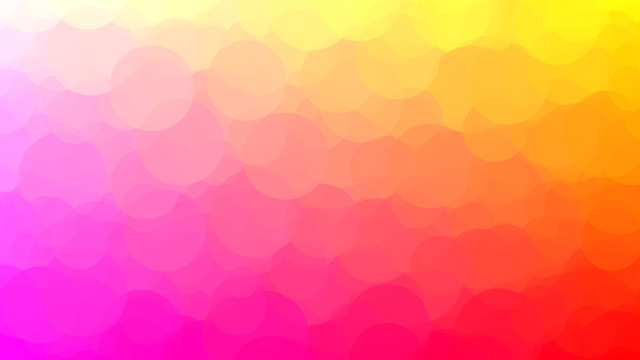
Reproduce this background procedurally as a Shadertoy shader.

```glsl
// Draws overlapping translucent discs tinted by a magenta, white, yellow and red gradient.

const int LAYERS = 5;
const float CELL_SIZE = 0.135;    // grid spacing, in canvas heights
const float MIN_RADIUS = 0.025;
const float MAX_RADIUS = 0.125;   // must stay below CELL_SIZE
const float DISC_CHANCE = 0.72;   // share of cells that hold a disc
const float MIN_OPACITY = 0.40;
const float MAX_OPACITY = 0.70;
const vec2 LAYER_SHIFT = vec2(0.37, 0.61);

const vec3 BOTTOM_LEFT = vec3(1.0, 0.0, 1.0);
const vec3 BOTTOM_RIGHT = vec3(1.0, 0.0, 0.0);
const vec3 TOP_LEFT = vec3(1.0, 1.0, 1.0);
const vec3 TOP_RIGHT = vec3(1.0, 1.0, 0.0);

// Three random values in 0..1 from a cell and a seed
vec3 hash33(vec3 p) {
    p = fract(p * vec3(0.1031, 0.1030, 0.0973));
    p += dot(p, p.yxz + 33.33);
    return fract((p.xxy + p.yxx) * p.zyx);
}

// Four-corner blend over the canvas
vec3 gradientColor(vec2 p, float aspect) {
    vec2 uv = clamp(p / vec2(aspect, 1.0), 0.0, 1.0);
    return mix(mix(BOTTOM_LEFT, BOTTOM_RIGHT, uv.x),
               mix(TOP_LEFT, TOP_RIGHT, uv.x), uv.y);
}

// Paints one jittered grid of discs, each in the hue of its centre
vec3 paintLayer(vec3 color, vec2 p, float aspect, float pixel, int layer) {
    float seed = float(layer) * 17.0 + 5.0;
    vec2 shift = LAYER_SHIFT * float(layer);
    vec2 baseCell = floor(p / CELL_SIZE + shift);

    // Alternate layers stack in opposite directions
    float direction = layer % 2 == 0 ? 1.0 : -1.0;

    for (int row = -1; row <= 1; row++) {
        for (int column = -1; column <= 1; column++) {
            vec2 cell = baseCell + direction * vec2(column, row);
            vec3 place = hash33(vec3(cell + 40.0, seed));
            vec3 style = hash33(vec3(cell + 90.0, seed + 7.0));

            vec2 center = (cell + place.xy - shift) * CELL_SIZE;
            float radius = mix(MIN_RADIUS, MAX_RADIUS, sqrt(place.z));
            float edge = length(p - center) - radius;
            float cover = 1.0 - smoothstep(-pixel, pixel, edge);

            float opacity = mix(MIN_OPACITY, MAX_OPACITY, style.x);
            opacity *= step(style.y, DISC_CHANCE);
            color = mix(color, gradientColor(center, aspect), cover * opacity);
        }
    }
    return color;
}

void mainImage(out vec4 fragColor, in vec2 fragCoord) {
    vec2 p = fragCoord / iResolution.y;
    float aspect = iResolution.x / iResolution.y;
    float pixel = 0.75 / iResolution.y;

    vec3 color = gradientColor(p, aspect);
    for (int layer = 0; layer < LAYERS; layer++) {
        color = paintLayer(color, p, aspect, pixel, layer);
    }
    fragColor = vec4(color, 1.0);
}
```
